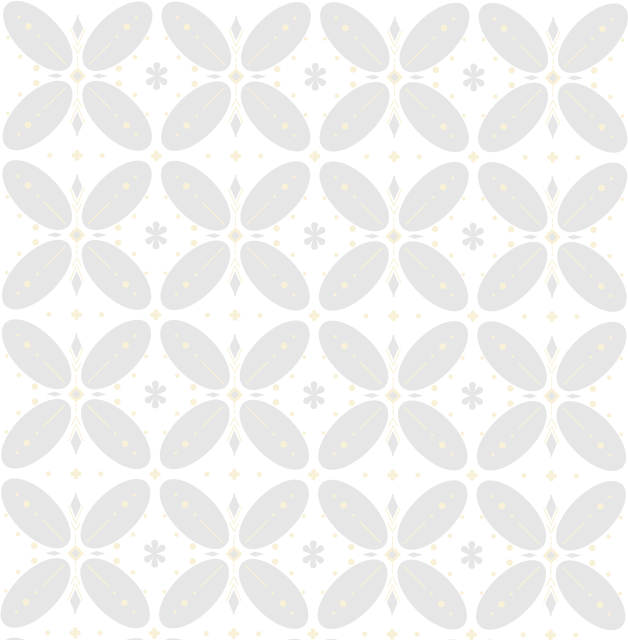
Reproduce this pattern procedurally as a Shadertoy shader.

```glsl
// A pale tile pattern: grey four-petal blooms with cream ornaments on white.
// Each tile is folded into one quadrant, so every motif is a distance function
// drawn once and mirrored; lengths are in 768ths of the canvas height.

float dotAt(vec2 p, vec2 centre, float radius) {
    return length(p - centre) - radius;
}

// Capsule whose radius runs from ra at a to rb at b.
float taper(vec2 p, vec2 a, vec2 b, float ra, float rb) {
    vec2 axis = b - a;
    float h = clamp(dot(p - a, axis) / dot(axis, axis), 0.0, 1.0);
    return length(p - a - axis * h) - mix(ra, rb, h);
}

float stroke(vec2 p, vec2 a, vec2 b) {
    return taper(p, a, b, 0.65, 0.65);
}

float box(vec2 p, vec2 halfSize) {
    vec2 d = abs(p) - halfSize;
    return length(max(d, 0.0)) + min(max(d.x, d.y), 0.0);
}

float diamond(vec2 p, vec2 r) {
    return (dot(abs(p), r.yx) - r.x * r.y) / length(r);
}

float ellipse(vec2 p, vec2 r) {
    float k = length(p / r);
    return k * (k - 1.0) / max(length(p / (r * r)), 1e-4);
}

// Small cross of four round lobes.
float lobedCross(vec2 p) {
    p = abs(p);
    if (p.y > p.x) p = p.yx;
    return taper(p, vec2(0), vec2(3.9, 0), 1.8, 2.8);
}

// Six teardrop leaves joined at the middle.
float sprig(vec2 p) {
    p = abs(p);
    float upright = taper(p, vec2(0), vec2(0, 12.5), 1.2, 4.2);
    float side = taper(p, vec2(0), vec2(8.7, 6.8), 1.2, 4.1);
    return min(upright, side);
}

float coverage(float d, float pixel) {
    return clamp(0.5 - d / pixel, 0.0, 1.0);
}

void mainImage(out vec4 fragColor, in vec2 fragCoord) {
    float pixel = 768.0 / iResolution.y;

    // Slightly turned grid, with the first bloom at its origin.
    vec2 grid = fragCoord * pixel - vec2(93, 677);
    grid += 0.0042 * vec2(-grid.y, grid.x);
    vec2 tile = vec2(190.2, 191);
    vec2 cell = mod(grid + 0.5 * tile, tile) - 0.5 * tile;
    vec2 p = abs(cell);
    vec2 corner = 0.5 * tile;

    // Diagonal frame: x runs along the petal.
    vec2 along = vec2(p.x + p.y, p.y - p.x) * 0.70711;

    // Grey: petal, upright diamond with blunt tip, sideways dart.
    float grey = ellipse(along - vec2(67.5, 0), vec2(53, 26.3));
    grey = min(grey, diamond(p - vec2(0, 57.5), vec2(6.5, 14.5)));
    grey = min(grey, box(p - vec2(0, 70.5), vec2(1.1, 2)));
    float dartSide = min((p.x - 17.5) * 0.38, (36.5 - p.x) * 0.26);
    grey = min(grey, max(p.y - dartSide, p.x - 35.0));

    // Cream: petal vein and its beads.
    float cream = stroke(along, vec2(20, 0), vec2(56, 0));
    cream = min(cream, dotAt(along, vec2(66.5, 0), 1.7));
    cream = min(cream, dotAt(along, vec2(83.5, 0), 4.0));
    cream = min(cream, dotAt(along, vec2(99.5, 0), 1.9));

    // Nested chevrons and the dashed stem.
    cream = min(cream, stroke(p, vec2(0, 27), vec2(5.2, 37)));
    cream = min(cream, stroke(p, vec2(0, 36), vec2(8.5, 56)));
    cream = min(cream, stroke(p, vec2(0, 11), vec2(0, 15)));
    cream = min(cream, stroke(p, vec2(0, 17.5), vec2(0, 22)));

    // Beads between the petals and along the tile edge.
    cream = min(cream, dotAt(p, vec2(49.5, 9), 3.9));
    cream = min(cream, dotAt(p, vec2(69, 22.7), 2.7));
    cream = min(cream, dotAt(p, vec2(83.5, 45.5), 2.2));

    // Scalloped heart of the bloom.
    cream = min(cream, min(diamond(p, vec2(10)), box(p, vec2(4.6)) - 1.2));
    float heart = diamond(p, vec2(5.3));

    // Motifs on the tile borders, left off outside the outer columns and top row.
    if (grid.y < 60.0) {
        vec2 bead = vec2(abs(cell.x + 1.5), p.y);
        cream = min(cream, dotAt(bead, vec2(31.5, corner.y), 3.0));
        cream = min(cream, lobedCross(p - vec2(0, corner.y)));
        if (grid.x > -60.0 && grid.x < 630.0) {
            cream = min(cream, lobedCross(p - corner));
            grey = min(grey, sprig(p - vec2(corner.x, 0)));
        }
    }

    vec3 greyInk = vec3(0.902);
    vec3 color = mix(vec3(1), greyInk, coverage(grey, pixel));
    color = mix(color, vec3(0.975, 0.945, 0.845), coverage(cream, pixel));
    color = mix(color, greyInk, coverage(heart, pixel));
    fragColor = vec4(color, 1);
}
```
